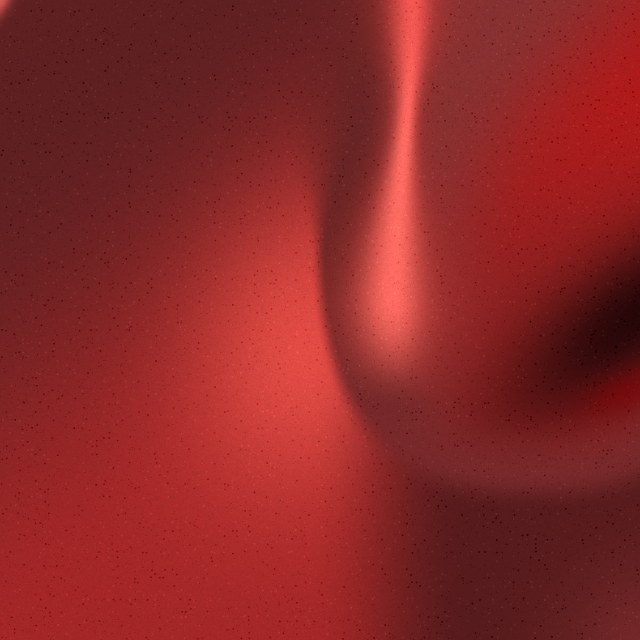
Reproduce this background procedurally as a Shadertoy shader.

```glsl
// Soft red folded surface with a bright vertical streak, a curved crease and fine speckle.

float hash(vec2 p) {
    vec3 q = fract(vec3(p.xyx) * 0.1031);
    q += dot(q, q.yzx + 33.33);
    return fract((q.x + q.y) * q.z);
}

// Elliptical falloff whose first radius lies along the unit vector axis.
float glow(vec2 p, vec2 center, vec2 axis, vec2 radius) {
    vec2 d = p - center;
    vec2 local = vec2(dot(d, axis), dot(d, vec2(-axis.y, axis.x))) / radius;
    return exp(-dot(local, local));
}

// Rounded bowl that opens upward: 1 on the crease, less than 1 inside.
float bowl(vec2 p) {
    float lean = 0.25 * pow(max(p.y - 0.65, 0.0), 2.0);
    vec2 d = vec2(abs(p.x - lean - 0.832) / 0.335, max(0.65 - p.y, 0.0) / 0.42);
    return pow(pow(d.x, 2.6) + pow(d.y, 2.6), 1.0 / 2.6);
}

vec3 outerSurface(vec2 p) {
    float slope = dot(p, vec2(0.6, -0.8));
    vec3 color = mix(vec3(0.37, 0.125, 0.13), vec3(0.64, 0.15, 0.15), smoothstep(-0.6, 0.0, slope));
    color = mix(color, vec3(0.89, 0.30, 0.27), glow(p, vec2(0.49, 0.46), vec2(0.3, 0.954), vec2(0.24, 0.18)));

    // Shadow beneath the bowl, with a paler lower corner
    float shadow = smoothstep(0.48, 0.73, p.x) * (1.0 - smoothstep(0.3, 0.55, p.y));
    color = mix(color, vec3(0.34, 0.105, 0.11), shadow);
    color = mix(color, vec3(0.49, 0.17, 0.17), 0.8 * glow(p, vec2(1.02, -0.02), vec2(1, 0), vec2(0.14)));
    return mix(color, vec3(0.85, 0.35, 0.33), glow(p, vec2(0, 1), vec2(0.5, 0.866), vec2(0.035, 0.015)));
}

vec3 innerSurface(vec2 p, float crease) {
    vec3 color = mix(vec3(0.40, 0.14, 0.14), vec3(0.53, 0.19, 0.19), smoothstep(0.54, 0.70, p.x));
    float slope = dot(p, vec2(0.75, -0.66));
    float redBand = smoothstep(-0.04, 0.19, slope) * smoothstep(0.58, 0.82, p.x);
    vec3 red = mix(vec3(0.57, 0.13, 0.13), vec3(0.69, 0.10, 0.10), smoothstep(0.5, 0.9, p.y));
    color = mix(color, red, redBand);

    // Deep hollow, a faint ember, then the rim
    color = mix(color, vec3(0.15, 0.025, 0.03), glow(p, vec2(1.0, 0.51), vec2(0.79, 0.613), vec2(0.26, 0.10)));
    color = mix(color, vec3(0.48, 0.02, 0.03), 0.75 * glow(p, vec2(0.99, 0.385), vec2(0.95, 0.312), vec2(0.08, 0.035)));
    vec3 rim = mix(vec3(0.47, 0.16, 0.165), vec3(0.40, 0.14, 0.14), smoothstep(0.3, 0.6, p.y));
    return mix(color, rim, smoothstep(0.68, 0.95, crease));
}

vec3 addStreak(vec3 color, vec2 p) {
    float center = 0.615 + 0.03 * smoothstep(0.5, 1.0, p.y);
    float width = 0.014 + 0.030 * (1.0 - smoothstep(0.5, 0.82, p.y)) + 0.012 * smoothstep(0.82, 1.0, p.y);
    float offset = p.x - center;
    float d = offset / (width * (offset < 0.0 ? 1.25 : 1.0));
    float fade = smoothstep(0.36, 0.54, p.y);
    color = mix(color, vec3(0.80, 0.23, 0.21), 0.45 * fade * exp(-d * d / 4.5));
    vec3 core = mix(vec3(1.0, 0.42, 0.38), vec3(0.95, 0.34, 0.32), smoothstep(0.75, 1.0, p.y));
    return mix(color, core, fade * exp(-d * d));
}

// One jittered dot per cell; only a few cells carry a visible light or dark dot.
float speckle(vec2 p, float cells) {
    vec2 id = floor(p * cells);
    vec2 spot = 0.25 + 0.5 * vec2(hash(id + 7.1), hash(id + 19.7));
    float dotMask = 1.0 - smoothstep(0.08, 0.34, length(fract(p * cells) - spot));
    float kind = hash(id + 43.3);
    return dotMask * (0.5 * smoothstep(0.88, 1.0, kind) - 1.0 + smoothstep(0.0, 0.12, kind));
}

void mainImage(out vec4 fragColor, in vec2 fragCoord) {
    vec2 p = fragCoord / iResolution.xy;

    // Join the surfaces with a crease that softens toward both ends
    float crease = bowl(p);
    float blur = 0.04 + 0.22 * smoothstep(0.6, 0.9, p.y) + 0.03 * (1.0 - smoothstep(0.25, 0.45, p.y));
    float inside = 1.0 - smoothstep(1.0 - blur, 1.0 + blur, crease);
    vec3 color = mix(outerSurface(p), innerSurface(p, crease), inside);
    color = addStreak(color, p);

    // Fine grain and sparse flecks
    color *= 1.0 + 0.06 * (hash(floor(p * 512.0)) - 0.5);
    color += vec3(0.13, 0.11, 0.11) * (speckle(p, 150.0) + 0.6 * speckle(p + 0.37, 230.0));
    fragColor = vec4(clamp(color, 0.0, 1.0), 1.0);
}
```
